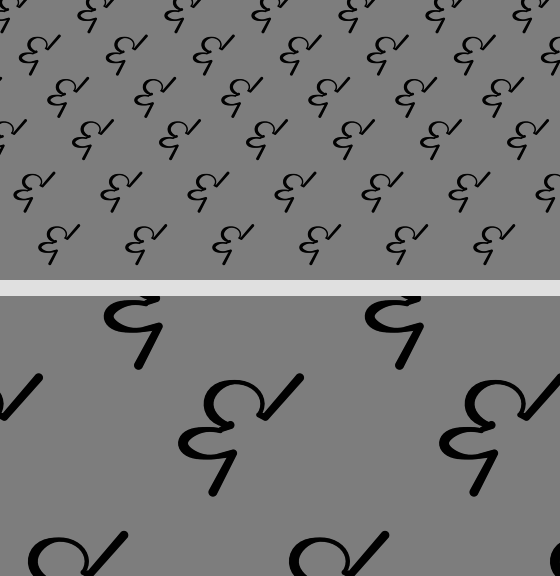
Top: the whole. Bottom: its middle third, enlarged.
Reproduce this pattern procedurally as a Shadertoy shader.

```glsl
const float CANVAS_HEIGHT = 576.0;  // design units from bottom to top
const float REPEAT_X = 179.0;
const int ROWS = 6;
const vec3 GROUND = vec3(0.492);
const vec3 INK = vec3(0.005);

// Distance to a straight stroke whose radius runs from ra to rb
float taperedStroke(vec2 p, vec2 a, vec2 b, float ra, float rb) {
    vec2 ab = b - a;
    float t = clamp(dot(p - a, ab) / dot(ab, ab), 0.0, 1.0);
    return length(p - a - ab * t) - mix(ra, rb, t);
}

vec2 ellipsePoint(vec2 center, vec2 radii, float angle) {
    return center + radii * vec2(cos(angle), sin(angle));
}

// The pen presses hardest on the left side of a bowl
float penRadius(float angle, float thin, float thick) {
    return mix(thin, thick, smoothstep(0.0, 1.0, -cos(angle)));
}

float bowl(vec2 p, vec2 center, vec2 radii, vec2 angles, float thin, float thick) {
    const int STEPS = 28;
    float d = 1e5;
    for (int i = 0; i < STEPS; i++) {
        float a = mix(angles.x, angles.y, float(i) / float(STEPS));
        float b = mix(angles.x, angles.y, float(i + 1) / float(STEPS));
        d = min(d, taperedStroke(p, ellipsePoint(center, radii, a), ellipsePoint(center, radii, b),
                                 penRadius(a, thin, thick), penRadius(b, thin, thick)));
    }
    return d;
}

float curlMotif(vec2 p) {
    // Two open bowls
    float d = bowl(p, vec2(-2.5, 22.0), vec2(18.5, 15.0), radians(vec2(-30.0, 255.0)), 1.5, 3.4);
    d = min(d, bowl(p, vec2(-20.5, -5.0), vec2(18.0, 9.5), radians(vec2(65.0, 290.0)), 1.7, 3.4));
    // Waist
    d = min(d, taperedStroke(p, vec2(-13.0, 4.2), vec2(-6.0, 7.5), 1.8, 2.8));
    // Upper tail and its hook
    d = min(d, taperedStroke(p, vec2(13.5, 14.5), vec2(18.0, 13.0), 1.8, 2.6));
    d = min(d, taperedStroke(p, vec2(18.0, 13.0), vec2(41.5, 40.0), 2.6, 3.0));
    // Lower tail and its corner
    d = min(d, taperedStroke(p, vec2(-14.5, -13.9), vec2(-4.0, -11.8), 1.8, 2.6));
    return min(d, taperedStroke(p, vec2(-4.0, -11.8), vec2(-18.0, -38.5), 2.6, 3.1));
}

// Rows drift sideways and open up toward the bottom
vec2 rowCenter(float row) {
    float drift = 58.5 * row - 7.5 * (step(2.5, row) + step(4.5, row));
    float drop = 87.0 * row + 21.0 * max(row - 3.0, 0.0);
    return vec2(201.0 + drift, CANVAS_HEIGHT - 27.0 - drop);
}

float motifRows(vec2 p) {
    float d = 1e5;
    for (int i = 0; i < ROWS; i++) {
        vec2 q = p - rowCenter(float(i));
        q.x = (fract(q.x / REPEAT_X + 0.5) - 0.5) * REPEAT_X;
        if (max(abs(q.x), abs(q.y)) < 50.0) d = min(d, curlMotif(q));
    }
    return d;
}

void mainImage(out vec4 fragColor, in vec2 fragCoord) {
    float pixel = CANVAS_HEIGHT / iResolution.y;
    float d = motifRows(fragCoord * pixel);
    float coverage = 1.0 - smoothstep(-0.6 * pixel, 0.6 * pixel, d);
    fragColor = vec4(mix(GROUND, INK, coverage), 1.0);
}
```
